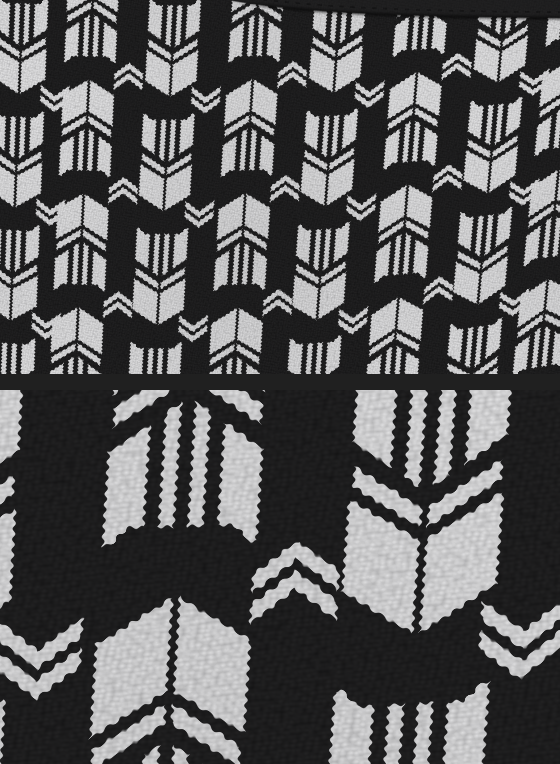
Top: the whole. Bottom: its middle third, enlarged.
This pattern is drawn by a Shadertoy shader. Its source:

```glsl
// Woven cloth with columns of pale fletched arrows, pointing up and down by turns,
// and small double chevrons between them. Every motif is a union of slanted bands
// on a gently sheared, sagging lattice; cellular noise gives the thread grain.

#define SPAN 512.0        // cloth units per canvas height
#define ROW_STEP 156.5    // height of one repeat
#define COLUMN_STEP 113.0 // distance between columns at the top
#define ARROW_HALF 35.0   // half width of an arrow
#define CHEVRON_HALF 19.5 // half width of a chevron
#define GRAIN_SIZE 3.2    // size of a thread crossing
#define EDGE_WOBBLE 0.7   // roughness of woven outlines
#define INK vec3(0.108, 0.107, 0.110)
#define PALE vec3(0.785, 0.785, 0.790)

vec2 hash2(vec2 p) {
    vec3 q = fract(p.xyx * vec3(0.1031, 0.1030, 0.0973));
    q += dot(q, q.yzx + 33.33);
    return fract((q.xx + q.yz) * q.zy);
}

// Distance to the nearest scattered point
float cellular(vec2 p) {
    vec2 cell = floor(p), f = fract(p);
    float nearest = 2.0;
    for (int j = -1; j <= 1; j++)
        for (int i = -1; i <= 1; i++) {
            vec2 o = vec2(i, j);
            nearest = min(nearest, length(o + hash2(cell + o) - f));
        }
    return nearest;
}

// Signed distance to an interval
float band(float v, float lo, float hi) {
    return max(lo - v, v - hi);
}

// Arrow: a is the distance from its axis, d the depth behind its tip
float arrow(float a, float d) {
    float head = max(0.62 * a - d, d - 43.0 - 0.6 * a) * 0.85;
    head = max(head, band(a, 1.7, ARROW_HALF));
    float collar = max(band(d - 0.64 * a, 48.5, 57.5) * 0.84, band(a, 1.7, ARROW_HALF - 1.5));
    float barbs = min(band(a, 3.3, 10.0), band(a, 17.0, ARROW_HALF));
    float tail = 125.0 + 8.0 * smoothstep(23.0, 33.0, a);
    float fletching = max(barbs, max((66.0 + 0.7 * a - d) * 0.82, d - tail));
    return min(head, min(collar, fletching));
}

float chevron(float a, float d) {
    float v = d - 0.75 * a;
    float stripes = min(band(v, 0.0, 8.3), band(v, 13.7, 22.0)) * 0.8;
    return max(stripes, a - CHEVRON_HALF);
}

// Wrap v into one repeat that starts at the given value
float wrap(float v, float start) {
    return mod(v - start, ROW_STEP) + start;
}

float motifs(vec2 p) {
    float s = p.y / SPAN;
    float sag = (0.7 + s) * 1e-4 * (p.x - 220.0) * (p.x - 220.0);
    float y = p.y + sag;
    float firstColumn = 127.0 - 24.0 * s;
    float spacing = COLUMN_STEP - 4.5 * s;
    float dist = 1e3;
    for (int k = -2; k <= 7; k++) {
        float column = float(k);
        bool down = (k & 1) != 0;
        // Outermost columns are drawn inward
        float side = column - 2.5;
        float pull = 17.0 * sign(side) * step(3.0, abs(side));
        float x = p.x - firstColumn - column * spacing + pull;
        float depth = down ? 132.5 - y : y - 109.5;
        dist = min(dist, arrow(abs(x), wrap(depth, -11.0)));
        float gapX = x - (down ? 49.0 : 54.0);
        dist = min(dist, chevron(abs(gapX), wrap(depth + 23.0, -11.0)));
    }
    return dist;
}

void mainImage(out vec4 fragColor, in vec2 fragCoord) {
    float px = SPAN / iResolution.y;
    vec2 p = vec2(fragCoord.x, iResolution.y - fragCoord.y) * px;

    // Thread grain and twill
    float grain = cellular(p / vec2(GRAIN_SIZE, GRAIN_SIZE * 0.8));
    float twill = sin(dot(p, vec2(1.1, 1.7))) * sin(dot(p, vec2(-0.8, 1.3)));
    float weave = (0.5 - grain) + 0.25 * twill;

    // Printed motifs with slightly uneven outlines
    vec2 wobble = vec2(sin(p.y * 1.3 + sin(p.x * 0.21)), sin(p.x * 1.1 + sin(p.y * 0.17)));
    float dist = motifs(p + EDGE_WOBBLE * wobble);
    float cover = 1.0 - smoothstep(-0.8 * px, 0.8 * px, dist);
    float light = 0.012 * sin(p.x * 0.011 + 1.0) + 0.01 * sin(p.y * 0.013);
    vec3 cloth = INK + 0.035 * weave;
    vec3 thread = PALE + 0.12 * weave + light;
    vec3 color = mix(cloth, thread, cover);

    // Folded hem along the upper right, with its shadow and stitches
    float hemEdge = 26.0 * (1.0 - exp(-max(p.x - 310.0, 0.0) / 150.0));
    float below = p.y - hemEdge;
    float onHem = (1.0 - smoothstep(-px, px, below)) * smoothstep(305.0, 320.0, p.x);
    float shadow = exp(-below * below / 9.0) * smoothstep(310.0, 380.0, p.x);
    float stitch = smoothstep(2.0, 0.5, abs(below + 8.0)) * smoothstep(0.1, 0.5, sin(p.x * 0.42));
    color = mix(color, INK + 0.01 + 0.02 * weave - 0.035 * stitch, onHem);
    color *= 1.0 - 0.45 * shadow;

    fragColor = vec4(clamp(color, 0.0, 1.0), 1.0);
}
```
